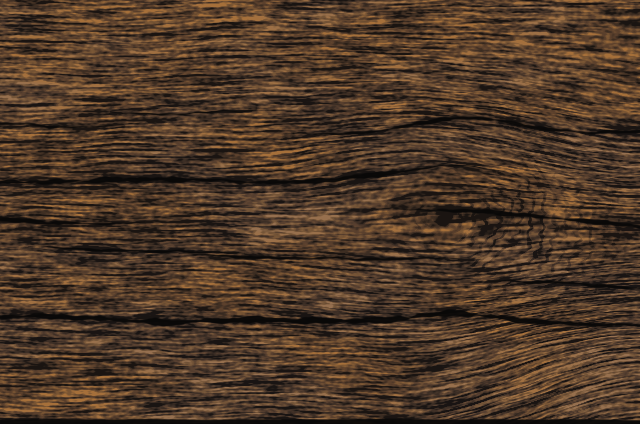
Give the GLSL for this texture, as a WebGL 1 fragment shader.

```glsl
precision highp float;
uniform vec2 u_resolution;

vec2 gradient(vec2 cell) {
  vec3 h = fract(vec3(cell.xyx) * vec3(0.1031, 0.1030, 0.0973));
  h += dot(h, h.yzx + 33.33);
  float angle = 6.2832 * fract((h.x + h.y) * h.z);
  return vec2(cos(angle), sin(angle));
}

// Gradient noise, roughly -0.7 to 0.7
float noise(vec2 p) {
  vec2 i = floor(p), f = p - i;
  vec2 u = f * f * f * (f * (f * 6.0 - 15.0) + 10.0);
  float low = mix(dot(gradient(i), f),
                  dot(gradient(i + vec2(1, 0)), f - vec2(1, 0)), u.x);
  float high = mix(dot(gradient(i + vec2(0, 1)), f - vec2(0, 1)),
                   dot(gradient(i + 1.0), f - 1.0), u.x);
  return mix(low, high, u.y);
}

// Distance to a tapered split from a to b that arches past the knot
float crack(vec2 p, vec2 a, vec2 b, float arch, float width) {
  float t = (p.x - a.x) / (b.x - a.x);
  float bump = (p.x - 1.08) / 0.2;
  float center = mix(a.y, b.y, t) + arch * exp(-bump * bump)
    + 0.012 * noise(vec2(p.x * 4.0, a.y * 91.0))
    + 0.005 * noise(vec2(p.x * 22.0, a.y * 57.0));
  float taper = smoothstep(0.0, 0.25, t) * smoothstep(0.0, 0.35, 1.0 - t);
  float ragged = 0.7 + 0.9 * noise(vec2(p.x * 13.0, b.y * 73.0))
    + 0.5 * noise(vec2(p.x * 45.0, p.y * 60.0));
  float halfWidth = width * taper * ragged
    - 0.03 * (1.0 - smoothstep(0.0, 0.04, taper));
  return abs(p.y - center) - halfWidth;
}

float cracks(vec2 p) {
  float d = crack(p, vec2(-0.3, 0.715), vec2(0.32, 0.70), 0.0, 0.004);
  d = min(d, crack(p, vec2(0.25, 0.735), vec2(0.62, 0.735), 0.0, 0.002));
  d = min(d, crack(p, vec2(0.66, 0.68), vec2(1.75, 0.695), 0.03, 0.005));
  d = min(d, crack(p, vec2(-0.2, 0.575), vec2(1.25, 0.565), 0.04, 0.007));
  d = min(d, crack(p, vec2(-0.3, 0.495), vec2(0.37, 0.468), 0.0, 0.006));
  d = min(d, crack(p, vec2(0.9, 0.508), vec2(1.85, 0.445), 0.008, 0.006));
  d = min(d, crack(p, vec2(0.05, 0.415), vec2(0.6, 0.405), 0.0, 0.003));
  d = min(d, crack(p, vec2(0.4, 0.40), vec2(1.15, 0.385), 0.0, 0.004));
  d = min(d, crack(p, vec2(1.13, 0.345), vec2(1.8, 0.30), 0.0, 0.005));
  return min(d, crack(p, vec2(-0.3, 0.255), vec2(1.8, 0.225), 0.022, 0.008));
}

vec3 woodColor(float tone, float warmth) {
  vec3 light = mix(vec3(0.60, 0.44, 0.30), vec3(0.64, 0.44, 0.24), warmth);
  vec3 c = mix(vec3(0.10, 0.08, 0.07), vec3(0.24, 0.18, 0.14),
               smoothstep(0.14, 0.35, tone));
  c = mix(c, vec3(0.35, 0.25, 0.18), smoothstep(0.35, 0.51, tone));
  c = mix(c, vec3(0.46, 0.33, 0.21), smoothstep(0.51, 0.65, tone));
  return mix(c, light, smoothstep(0.65, 0.84, tone));
}

void main() {
  vec2 p = gl_FragCoord.xy / u_resolution.y;
  float pixel = 1.0 / u_resolution.y;
  vec2 d = p - vec2(1.045, 0.488);

  // Grain bends around the knot and fans out to its right
  float v = d.y * (1.0 - 0.45 * exp(-dot(d * vec2(3.2, 5.0), d * vec2(3.2, 5.0))));
  float fan = smoothstep(-0.1, 0.5, d.x);
  v -= 0.13 * fan * (1.0 - smoothstep(-0.38, -0.08, d.y));
  v += 0.06 * fan * smoothstep(0.0, 0.2, d.y) * (1.0 - smoothstep(0.25, 0.5, d.y));
  v += 0.014 * noise(p * vec2(2.5, 5.0)) + 0.004 * noise(p * vec2(9.0, 15.0));

  // Faint bands, fine fibres and thin dark pores
  float tone = 0.51 + 0.13 * noise(p * vec2(2.0, 4.5) + 7.0)
    + 0.22 * noise(vec2(p.x * 3.5, v * 42.0))
    + 0.48 * noise(vec2(p.x * 7.0 + 3.0, v * 125.0))
    + 0.42 * noise(vec2(p.x * 24.0, v * 165.0 + 9.0))
    + 0.30 * noise(vec2(p.x * 75.0, v * 190.0 + 5.0));
  float pores = smoothstep(0.08, 0.30, noise(vec2(p.x * 6.5, v * 140.0 + 31.0)));
  tone -= 0.30 * pores;
  tone += 0.05 * smoothstep(0.7, 0.95, p.y) * (1.0 - smoothstep(0.7, 1.4, p.x));
  tone += 0.09 * smoothstep(1.15, 1.5, p.x) * (1.0 - smoothstep(0.1, 0.3, p.y));

  // Jagged growth rings beside the knot
  vec2 q = (d - vec2(0.18, -0.05)) * vec2(4.6, 6.0);
  float ringMask = exp(-dot(q, q));
  float radius = length(d * vec2(1.0, 1.25)) + 0.018 * noise(p * vec2(14.0, 38.0))
    + 0.012 * noise(p * vec2(30.0, 75.0)) + 0.03 * noise(p * 7.0);
  float rings = smoothstep(0.35, 0.95, sin(radius * 215.0));
  tone += ringMask * (0.07 - 0.34 * rings * (0.75 + noise(p * 17.0)));
  tone -= 0.5 * exp(-dot(d, d) * 4000.0);

  // Stained wood beside the splits
  float split = cracks(p);
  tone -= 0.20 * exp(-max(split, 0.0) / 0.010);

  float warmth = smoothstep(-0.35, 0.3, noise(p * vec2(3.0, 7.0) + 20.0)
    + 0.3 * noise(vec2(p.x * 9.0, v * 60.0)) + 0.2 * d.y);
  vec3 color = woodColor(tone, warmth);
  color *= mix(vec3(0.98, 1.0, 1.04), vec3(1.02, 1.0, 0.95), warmth);

  // Open splits and the shadowed lower edge
  float gap = 1.0 - smoothstep(-pixel, pixel, split);
  float edge = 0.011 + 0.006 * noise(vec2(p.x * 5.0, 2.0));
  gap = max(gap, 1.0 - smoothstep(edge - pixel, edge + pixel, p.y));
  color = mix(color, vec3(0.03, 0.027, 0.027), gap * 0.95);
  gl_FragColor = vec4(color, 1.0);
}
```
